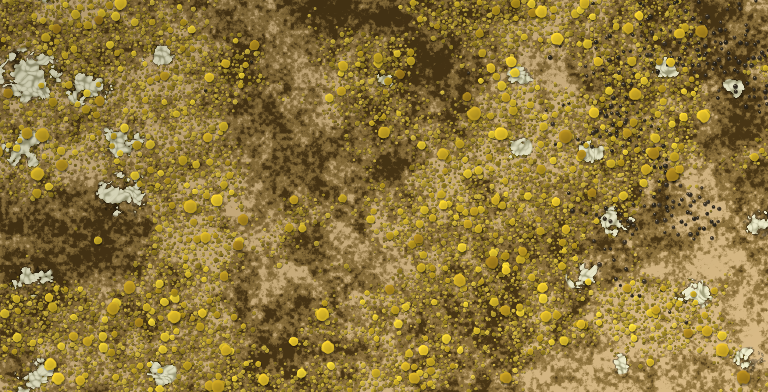
This texture is drawn by a Shadertoy shader. Its source:

```glsl
// Weathered brown rock overgrown with yellow crust lichen and pale leafy lichen.
// Rock tones come from layered value noise; granules and fruiting discs are
// jittered cells gated by habitat noise; leafy patches are ragged, lobed blobs.

float hash(vec2 p) {
    vec3 q = fract(p.xyx * 0.1031);
    q += dot(q, q.yzx + 33.33);
    return fract((q.x + q.y) * q.z);
}

vec2 hash2(vec2 p) {
    vec3 q = fract(p.xyx * vec3(0.1031, 0.1030, 0.0973));
    q += dot(q, q.yzx + 33.33);
    return fract((q.xx + q.yz) * q.zy);
}

float noise(vec2 p) {
    vec2 i = floor(p), f = fract(p);
    f = f * f * (3.0 - 2.0 * f);
    return mix(mix(hash(i), hash(i + vec2(1, 0)), f.x),
               mix(hash(i + vec2(0, 1)), hash(i + vec2(1, 1)), f.x), f.y);
}

float fbm(vec2 p) {
    float sum = 0.0, amp = 0.533;
    for (int i = 0; i < 4; i++) {
        sum += amp * noise(p);
        p = mat2(1.6, 1.2, -1.2, 1.6) * p + 17.3;
        amp *= 0.5;
    }
    return sum;
}

// Distance to the nearest jittered cell point
float worley(vec2 p) {
    float nearest = 2.0;
    for (int k = 0; k < 9; k++) {
        vec2 id = floor(p) + vec2(k % 3 - 1, k / 3 - 1);
        nearest = min(nearest, length(p - id - hash2(id + 71.0)));
    }
    return nearest;
}

// Where yellow crust, or the black dots at upper right, can grow
float habitat(vec2 p, bool black) {
    if (black) {
        float spot = 1.0 - smoothstep(0.1, 0.42, length((p - vec2(1.75, 0.62)) * vec2(1.0, 0.8)));
        return spot * smoothstep(0.35, 0.6, noise(p * 9.0 + 40.0));
    }
    float thinning = 0.09 * smoothstep(1.45, 1.9, p.x);
    return smoothstep(0.39, 0.61, fbm(p * vec2(4.2, 4.8) + 3.0) - thinning);
}

vec3 rock(vec2 p) {
    float broad = fbm(p * 5.0 + 20.0) - 0.5;
    float lumps = fbm(p * 26.0 + 5.0) - 0.5;
    float grain = fbm(p * 110.0) - 0.5;
    float light = 0.47 + 1.1 * broad + 0.9 * lumps + 0.95 * grain;
    light += 0.09 * (p.x - 1.0) - 0.1 * (p.y - 0.5);
    light += 0.14 * (habitat(p, false) - 0.4);
    vec3 col = mix(vec3(0.27, 0.20, 0.08), vec3(0.52, 0.42, 0.22), smoothstep(0.12, 0.48, light));
    return mix(col, vec3(0.78, 0.67, 0.48), smoothstep(0.48, 0.85, light));
}

// One layer of scattered, shaded discs; radii are in cell units
void discs(inout vec3 col, vec2 p, float scale, vec2 radii, float share, vec3 dull, vec3 bright, bool black) {
    vec2 g = p * scale;
    float soft = 0.003 * scale;
    for (int k = 0; k < 9; k++) {
        vec2 id = floor(g) + vec2(k % 3 - 1, k / 3 - 1);
        vec2 seed = id + scale * 3.0;
        vec2 centre = id + 0.5 + 0.8 * (hash2(seed) - 0.5);
        vec2 q = g - centre;
        if (dot(q, q) > 0.6) continue;
        if (hash(seed + 9.0) > share * habitat(centre / scale, black)) continue;

        vec2 rnd = hash2(seed + 23.0);
        float r = mix(radii.x, radii.y, rnd.x * rnd.x);
        float wobble = 0.25 * (noise(q * 1.8 / r + seed) - 0.5);
        float d = length(q) + wobble * r;
        float shade = length(q + vec2(-0.12, 0.28) * r);
        col *= 1.0 - 0.42 * (1.0 - smoothstep(0.75 * r, 1.3 * r, shade));

        // Upper left light, paler raised rim
        float lit = dot(q, vec2(-0.5, 0.85)) / r;
        float rim = smoothstep(0.5, 0.85, d / r);
        vec3 tone = mix(dull, bright, rnd.y) * (0.96 + 0.13 * lit + 0.08 * rim);
        if (black) tone += 0.35 * (1.0 - smoothstep(0.1, 0.45, length(q / r - vec2(-0.2, 0.4))));
        col = mix(col, tone, 1.0 - smoothstep(r - soft * 0.5, r + soft * 0.5, d));
    }
}

// Pale leafy colonies, large and common at left, small elsewhere
void leafyLichen(inout vec3 col, vec2 p) {
    vec2 g = p * 5.5;
    float body = 0.0;
    for (int k = 0; k < 9; k++) {
        vec2 id = floor(g) + vec2(k % 3 - 1, k / 3 - 1);
        vec2 q = g - id - 0.2 - 0.6 * hash2(id + 5.0);
        float left = 1.0 - smoothstep(0.0, 2.8, id.x);
        if (hash(id + 31.0) > mix(0.24, 0.62, left)) continue;
        float size = mix(0.24, 0.46, left) * (0.75 + 0.5 * hash(id + 47.0));
        q.y *= 1.25;
        body = max(body, 1.0 - length(q) / size);
    }
    float lobes = worley(p * 62.0 + 2.0 * noise(p * 40.0));
    float field = body + 2.1 * (fbm(p * 34.0 + 60.0) - 0.5) + 0.6 * (0.45 - lobes);
    float inside = smoothstep(0.0, 0.15, body);
    col *= 1.0 - 0.4 * inside * smoothstep(0.1, 0.4, field);
    vec3 tone = mix(vec3(0.87, 0.86, 0.74), vec3(0.60, 0.59, 0.45), smoothstep(0.2, 0.8, lobes));
    col = mix(col, tone, inside * smoothstep(0.4, 0.5, field));
}

void mainImage(out vec4 fragColor, in vec2 fragCoord) {
    vec2 p = fragCoord / iResolution.y;
    vec3 col = rock(p);

    // Fine crust first, then leafy patches, then the larger discs
    discs(col, p, 105.0, vec2(0.28, 0.46), 0.75, vec3(0.47, 0.40, 0.11), vec3(0.80, 0.69, 0.27), false);
    discs(col, p, 64.0, vec2(0.22, 0.44), 0.55, vec3(0.52, 0.44, 0.10), vec3(0.83, 0.73, 0.25), false);
    leafyLichen(col, p);
    discs(col, p, 58.0, vec2(0.22, 0.36), 0.7, vec3(0.15, 0.13, 0.09), vec3(0.25, 0.21, 0.15), true);
    discs(col, p, 33.0, vec2(0.22, 0.40), 0.34, vec3(0.66, 0.54, 0.10), vec3(0.90, 0.79, 0.20), false);
    discs(col, p, 22.0, vec2(0.24, 0.38), 0.19, vec3(0.60, 0.46, 0.10), vec3(0.91, 0.78, 0.17), false);

    col *= 1.0 + 0.06 * (p.x - 1.0) - 0.08 * (p.y - 0.5);
    fragColor = vec4(clamp(col, 0.0, 1.0), 1.0);
}
```
